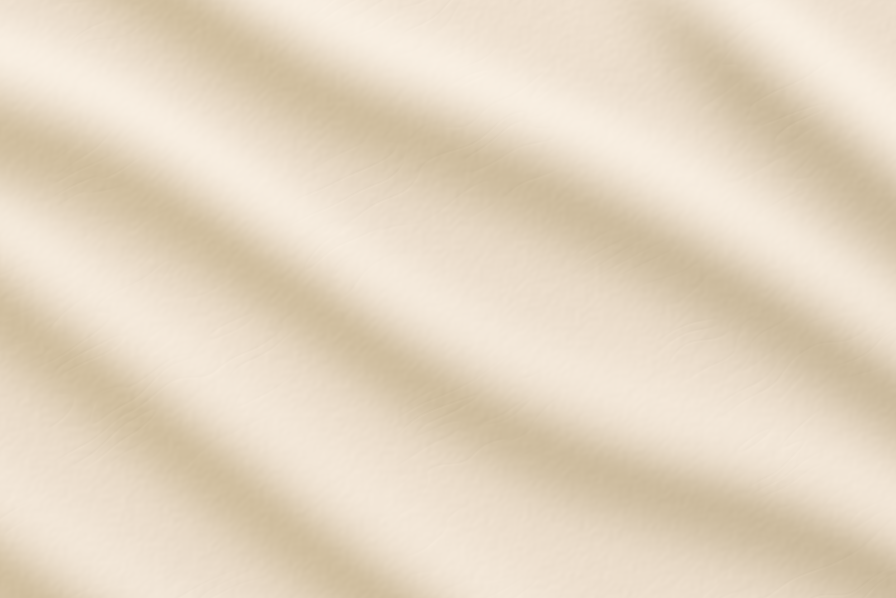
This texture is drawn by a Shadertoy shader. Its source:

```glsl
// Soft cream cloth falling in broad diagonal folds with a fine grain.
#define SHADE_UPPER 0.056    // shadow falloff towards the crest
#define SHADE_LOWER 0.078    // shadow falloff away from the crest
#define CREST_OFFSET 0.125   // distance from valley to crest
#define CREST_WIDTH 0.060
#define BEND_FREQ 5.0
#define GRAIN_SCALE 125.0
#define GRAIN_DEPTH 0.018
#define CREASE_DEPTH 0.014
#define CLOTH vec3(0.925, 0.870, 0.803)
#define CREST vec3(0.972, 0.935, 0.885)
#define SHADOW_WARM vec3(0.820, 0.750, 0.628)
#define SHADOW_COOL vec3(0.802, 0.735, 0.622)

const int FOLDS = 5;

float hash(vec2 p) {
    return fract(sin(dot(p, vec2(127.1, 311.7))) * 43758.5453);
}

float noise(vec2 p) {
    vec2 i = floor(p), f = fract(p);
    f = f * f * (3.0 - 2.0 * f);
    return mix(mix(hash(i), hash(i + vec2(1, 0)), f.x),
               mix(hash(i + vec2(0, 1)), hash(i + vec2(1, 1)), f.x), f.y);
}

float fbm(vec2 p) {
    float sum = 0.0, amp = 0.5;
    for (int i = 0; i < 3; i++) {
        sum += amp * noise(p);
        p = p * 2.03 + 17.3;
        amp *= 0.5;
    }
    return sum;
}

// Fine pebbled relief, lit from the upper left
float grain(vec2 p) {
    vec2 q = p * GRAIN_SCALE, light = vec2(-0.35, 0.35);
    return noise(q) - noise(q + light) + 0.5 * (noise(q * 0.5) - noise(q * 0.5 + light));
}

// Sparse short creases running up to the right
float creases(vec2 p) {
    vec2 along = normalize(vec2(0.86, 0.5));
    vec2 q = vec2(dot(p, along) * 9.0, dot(p, vec2(-along.y, along.x)) * 55.0);
    q.y += 1.5 * noise(p * 14.0);
    float ridge = 1.0 - abs(2.0 * noise(q) - 1.0);
    return pow(ridge, 6.0) * smoothstep(0.5, 0.8, noise(p * 7.0 + 31.0));
}

void mainImage(out vec4 fragColor, in vec2 fragCoord) {
    vec2 p = fragCoord / iResolution.y;
    float depth = 1.0 - p.y;

    // Each valley: depth at the left edge, slope, bend size, bend phase
    vec4 folds[FOLDS] = vec4[FOLDS](
        vec4(-0.870, 0.82, 0.000, 0.00),
        vec4(-0.158, 0.547, 0.025, 1.46),
        vec4(0.245, 0.515, 0.040, 0.50),
        vec4(0.527, 0.735, 0.008, 0.30),
        vec4(0.965, 0.70, 0.000, 0.00));

    // Gather shadow and crest light from all folds
    float lit = 1.0, crest = 0.0;
    float sway = 0.025 * (fbm(p * 2.5) - 0.45);
    for (int i = 0; i < FOLDS; i++) {
        vec4 f = folds[i];
        float valley = f.x + f.y * p.x + f.z * sin(BEND_FREQ * (p.x - f.w));
        float s = (depth - valley + sway) / sqrt(1.0 + f.y * f.y);
        float r = s / (s < 0.0 ? SHADE_UPPER : SHADE_LOWER);
        float c = (s + CREST_OFFSET) / CREST_WIDTH;
        float fade = i == 0 ? smoothstep(0.95, 1.25, p.x) : 1.0;
        lit *= 1.0 - fade * exp(-r * r);
        crest = max(crest, fade * exp(-c * c));
    }

    // Crests are brightest near the top and soften lower down
    crest *= mix(1.0, 0.5, smoothstep(0.1, 0.8, depth));
    vec3 shadow = mix(SHADOW_WARM, SHADOW_COOL, smoothstep(0.3, 1.4, p.x));
    vec3 cloth = CLOTH + 0.020 * (fbm(p * vec2(3.0, 5.0) + 8.0) - 0.4);
    vec3 color = mix(shadow, mix(cloth, CREST, crest), lit);

    // Surface relief, fainter on the brightest crests
    float relief = GRAIN_DEPTH * grain(p);
    relief += CREASE_DEPTH * (creases(p + vec2(-0.002, 0.003)) - creases(p));
    color += relief * (1.0 - 0.6 * crest);

    fragColor = vec4(color, 1.0);
}
```
